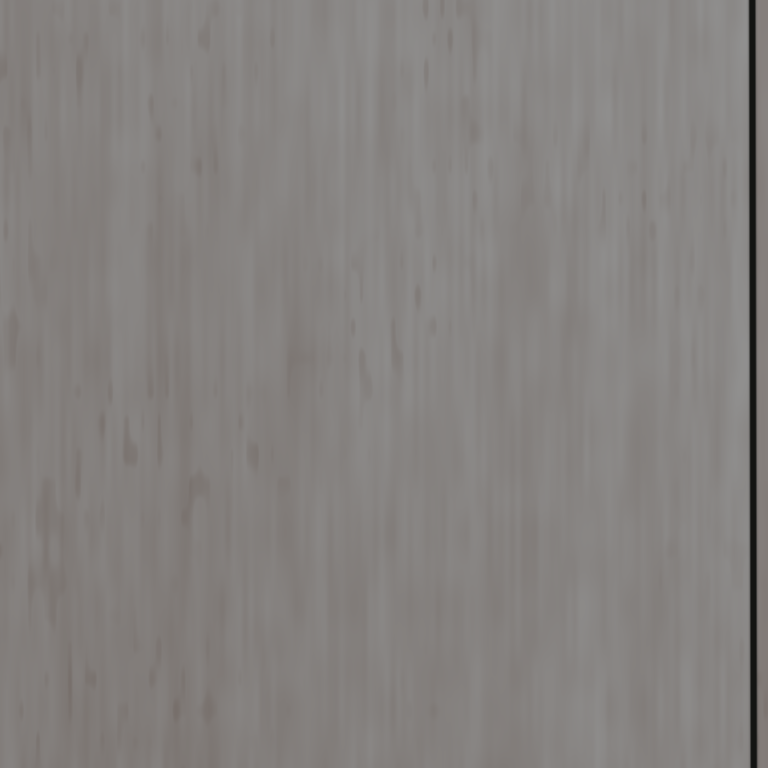
Give the GLSL for this texture, as a three.js fragment shader.

```glsl
// Grey brushed wood plank with fine vertical grain and a dark joint near the right edge.
varying vec2 vUv;

const vec3 WARM_GREY = vec3(0.508, 0.489, 0.478);
const vec3 COOL_GREY = vec3(0.550, 0.543, 0.538);
const vec3 NEXT_PLANK = vec3(0.515, 0.490, 0.478);
const vec3 JOINT_COLOR = vec3(0.075, 0.080, 0.072);

const float MEAN_TONE = 0.50;
const vec2 TONE_SLOPE = vec2(0.60, 0.60);   // lighter to the right and the top

const vec2 BAND_SCALE = vec2(17.0, 1.4);
const vec2 STREAK_SCALE = vec2(58.0, 3.5);
const vec2 FIBRE_SCALE = vec2(135.0, 9.0);
const vec2 MOTTLE_SCALE = vec2(42.0, 22.0);
const vec2 FLECK_SCALE = vec2(95.0, 24.0);
const vec2 PATCH_SCALE = vec2(9.0, 6.0);

const float BAND_AMOUNT = 0.50;
const float STREAK_AMOUNT = 0.50;
const float FIBRE_AMOUNT = 0.50;
const float MOTTLE_AMOUNT = 0.32;
const float FLECK_AMOUNT = 0.75;

const float JOINT_X = 0.9805;
const float JOINT_SLANT = 0.002;
const float JOINT_HALF_WIDTH = 0.0042;
const float JOINT_SOFTNESS = 0.0016;

float hash(vec2 p) {
  vec3 q = fract(vec3(p.xyx) * 0.1031);
  q += dot(q, q.yzx + 33.33);
  return fract((q.x + q.y) * q.z);
}

float noise(vec2 p) {
  vec2 cell = floor(p);
  vec2 f = fract(p);
  f = f * f * (3.0 - 2.0 * f);
  float low = mix(hash(cell), hash(cell + vec2(1.0, 0.0)), f.x);
  float high = mix(hash(cell + vec2(0.0, 1.0)), hash(cell + vec2(1.0, 1.0)), f.x);
  return mix(low, high, f.y);
}

// Noise centred on zero, shifted by a seed so that layers stay independent
float grain(vec2 uv, vec2 scale, float seed) {
  return noise(uv * scale + vec2(seed, seed * 1.7)) - 0.5;
}

float woodTone(vec2 uv) {
  float tone = MEAN_TONE + dot(uv - 0.5, TONE_SLOPE);

  // Long grain, from wide bands to thin fibres
  tone += BAND_AMOUNT * grain(uv, BAND_SCALE, 11.3);
  tone += STREAK_AMOUNT * grain(uv, STREAK_SCALE, 37.1);
  tone += FIBRE_AMOUNT * grain(uv, FIBRE_SCALE, 71.9);
  tone += MOTTLE_AMOUNT * grain(uv, MOTTLE_SCALE, 103.7);

  // Short dark pores gathered in loose patches
  float pores = smoothstep(0.18, 0.46, grain(uv, FLECK_SCALE, 151.3));
  float patches = smoothstep(-0.15, 0.35, grain(uv, PATCH_SCALE, 197.9));
  return tone - FLECK_AMOUNT * pores * patches;
}

void main() {
  float tone = woodTone(vUv);
  vec3 color = mix(WARM_GREY, COOL_GREY, tone);

  // Neighbouring plank beyond the joint
  float fromJoint = vUv.x - JOINT_X + JOINT_SLANT * (vUv.y - 0.5);
  vec3 neighbour = NEXT_PLANK + (COOL_GREY - WARM_GREY) * (tone - 0.8) * 0.6;
  color = mix(color, neighbour, step(0.0, fromJoint));

  // Dark joint with soft edges and a faint shade around it
  float edge = abs(fromJoint) - JOINT_HALF_WIDTH;
  float joint = 1.0 - smoothstep(-JOINT_SOFTNESS, JOINT_SOFTNESS, edge);
  color *= 1.0 - 0.10 * (1.0 - smoothstep(0.0, 0.004, edge));
  color = mix(color, JOINT_COLOR, joint);

  gl_FragColor = vec4(color, 1.0);
}
```
